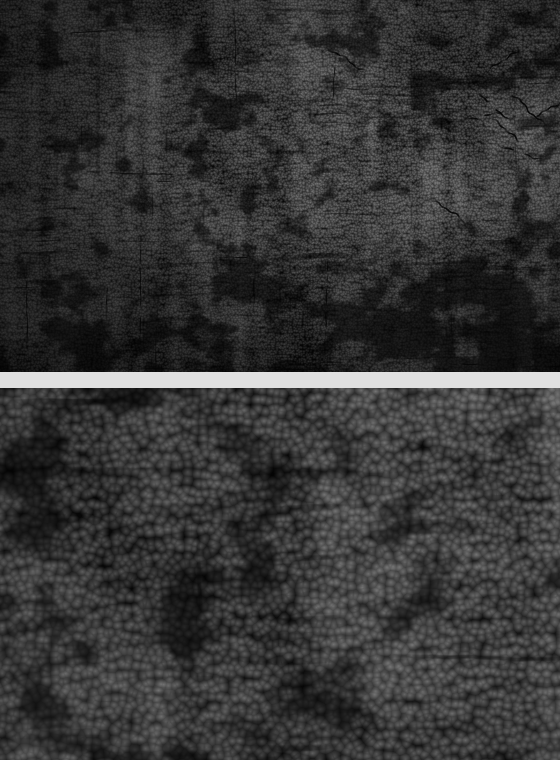
Top: the whole. Bottom: its middle third, enlarged.
A Shadertoy shader for this texture:

```glsl
// Dark, worn, grainy board: a soft off-centre glow carries cellular grain and
// stretched horizontal fibres, dimmed by noise stains and vertical streaks.
// Loops scatter thin straight scratches and jagged cracks bent by layered sines.

const float SHADOW = 0.068;            // tone far from the glow
const float GLOW = 0.205;              // extra tone at the glow centre
const vec2 GLOW_CENTER = vec2(0.66, 0.58);
const vec2 GLOW_RADIUS = vec2(0.60, 0.62);
const float GRAIN_SCALE = 150.0;       // cells per canvas height
const float GRAIN_CONTRAST = 1.0;
const vec2 FIBRE_SCALE = vec2(24.0, 125.0);
const float FIBRE_CONTRAST = 0.60;
const float BLOTCH_CONTRAST = 1.25;
const float STREAK_CONTRAST = 0.36;
const float GRIME_STRENGTH = 0.58;
const int SCRATCH_COUNT = 34;
const int CRACK_COUNT = 9;

float hash(vec2 p) {
    vec3 q = fract(p.xyx * vec3(0.1031, 0.1030, 0.0973));
    q += dot(q, q.yzx + 33.33);
    return fract((q.x + q.y) * q.z);
}

vec2 hash2(vec2 p) {
    return vec2(hash(p), hash(p + 71.7));
}

float noise(vec2 p) {
    vec2 i = floor(p), f = fract(p);
    f = f * f * (3.0 - 2.0 * f);
    return mix(mix(hash(i), hash(i + vec2(1, 0)), f.x),
               mix(hash(i + vec2(0, 1)), hash(i + vec2(1, 1)), f.x), f.y);
}

float fbm(vec2 p) {
    float sum = 0.0, weight = 0.5;
    for (int i = 0; i < 5; i++) {
        sum += weight * noise(p);
        p = mat2(1.6, 1.2, -1.2, 1.6) * p + 17.3;
        weight *= 0.55;
    }
    return sum / 1.055;
}

// Distance to the nearest scattered cell point
float cellular(vec2 p) {
    vec2 i = floor(p), f = fract(p);
    float nearest = 4.0;
    for (int y = -1; y <= 1; y++)
        for (int x = -1; x <= 1; x++) {
            vec2 cell = vec2(x, y);
            vec2 d = cell + hash2(i + cell) - f;
            nearest = min(nearest, dot(d, d));
        }
    return sqrt(nearest);
}

// Soft elliptical spot
float spot(vec2 p, vec2 center, vec2 radius) {
    vec2 d = (p - center) / radius;
    return exp(-dot(d, d));
}

// Tapered line along an angle, bent by layered sines
float hairline(vec2 p, vec2 center, float angle, float halfLength, float width, float bend) {
    float c = cos(angle), s = sin(angle);
    vec2 q = mat2(c, -s, s, c) * (p - center);
    float phase = center.x * 40.0;
    q.y += bend * (sin(q.x * 34.0 + phase) + 0.5 * sin(q.x * 91.0 + phase * 2.0)
                 + 0.3 * sin(q.x * 213.0));
    float taper = 1.0 - smoothstep(0.4, 1.0, abs(q.x) / halfLength);
    float broken = smoothstep(0.15, 0.55, noise(vec2(q.x * 60.0, phase)));
    return (1.0 - smoothstep(0.3 * width, 1.5 * width, abs(q.y))) * taper * broken;
}

void mainImage(out vec4 fragColor, in vec2 fragCoord) {
    vec2 uv = fragCoord / iResolution.xy;
    vec2 p = fragCoord / iResolution.y;
    float aspect = iResolution.x / iResolution.y;

    // Glow and surface relief
    float tone = SHADOW + GLOW * spot(uv, GLOW_CENTER, GLOW_RADIUS);
    vec2 wavy = p + vec2(0.0, 0.002 * sin(p.x * 19.0) + 0.001 * sin(p.x * 47.0 + p.y * 9.0));
    float relief = 1.04;
    relief += GRAIN_CONTRAST * (0.45 - cellular(p * GRAIN_SCALE));
    relief += FIBRE_CONTRAST * (0.45 - cellular(wavy * FIBRE_SCALE));
    relief += BLOTCH_CONTRAST * (fbm(p * vec2(5.0, 6.0)) - 0.5);
    relief += STREAK_CONTRAST * (noise(p * vec2(34.0, 1.8)) - 0.5);
    tone *= max(relief, 0.12);

    // Stains: lower edge, lower right corner, upper patch, upper left band
    float corner = spot(uv, vec2(0.90, 0.10), vec2(0.20, 0.18));
    float patchStain = spot(uv, vec2(0.76, 0.79), vec2(0.06, 0.045));
    float band = spot(uv, vec2(0.355, 0.95), vec2(0.025, 0.28));
    float lower = 1.0 - smoothstep(0.24, 0.34, uv.y);
    float stain = 0.20 * corner + 0.26 * patchStain + 0.11 * band + 0.07 * lower;
    float grime = smoothstep(0.52, 0.74, fbm(p * vec2(15.0, 18.0) + 40.0) + stain);
    tone *= 1.0 - GRIME_STRENGTH * grime;
    tone *= 1.0 - 0.45 * corner * noise(p * vec2(75.0, 4.0));

    // Fine dark fibres and two long seams on the left
    float fibre = smoothstep(0.70, 0.92, noise(wavy * vec2(9.0, 130.0)));
    tone *= 1.0 - 0.50 * fibre * noise(p * 7.0 + 5.0);
    float seams = spot(uv, vec2(0.175, 0.7), vec2(0.004, 0.5))
                + 0.7 * spot(uv, vec2(0.10, 0.5), vec2(0.004, 0.25));
    tone *= 1.0 - 0.45 * seams * noise(p * vec2(30.0, 22.0));

    // Scratches along both axes, then slanted cracks near the glow
    for (int i = 0; i < SCRATCH_COUNT; i++) {
        vec2 id = vec2(float(i), 3.0);
        float angle = (hash(id + 9.0) < 0.55 ? 0.0 : 1.5708) + 0.10 * (hash(id + 5.0) - 0.5);
        float size = mix(0.04, 0.22, pow(hash(id + 13.0), 2.0));
        float mark = hairline(p, hash2(id) * vec2(aspect, 1.0), angle, size, 0.0018, 0.0009);
        tone *= 1.0 - mix(0.25, 0.75, hash(id + 21.0)) * mark;
    }
    for (int i = 0; i < CRACK_COUNT; i++) {
        vec2 id = vec2(float(i), 57.0);
        vec2 center = mix(vec2(0.45, 0.38), vec2(0.98, 0.88), hash2(id)) * vec2(aspect, 1.0);
        float angle = mix(-0.9, 0.5, hash(id + 4.0));
        tone *= 1.0 - 0.85 * hairline(p, center, angle, 0.075, 0.0024, 0.005);
    }

    fragColor = vec4(vec3(clamp(tone, 0.015, 0.45)), 1.0);
}
```
